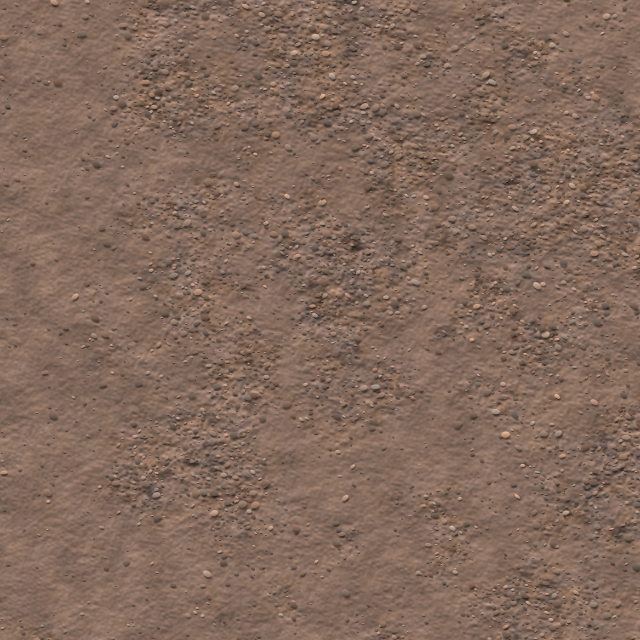
Reproduce this texture procedurally as a Shadertoy shader.

```glsl
// Dry brown soil: a fine grained ground lit from above, with smooth trodden
// areas and rough clumps. Layered value noise gives relief and mottling;
// two jittered grids scatter small shaded stones over the rough clumps.

#define SOIL vec3(0.528, 0.426, 0.370)
#define GREY_STONE vec3(0.52, 0.50, 0.48)
#define OCHRE_STONE vec3(0.66, 0.49, 0.38)
#define GRAIN_FREQ 64.0
#define PATCH_FREQ 4.5
#define LIGHT_STEP vec2(-0.0012, 0.0038)
#define SMOOTH_RELIEF 0.50
#define ROUGH_RELIEF 1.15
#define STONE_CHANCE 0.62
#define SHADOW 0.42

float hash(vec2 p) {
    return fract(sin(dot(p, vec2(127.1, 311.7))) * 43758.5453);
}

float noise(vec2 p) {
    vec2 cell = floor(p);
    vec2 f = fract(p);
    f = f * f * (3.0 - 2.0 * f);
    float low = mix(hash(cell), hash(cell + vec2(1, 0)), f.x);
    float high = mix(hash(cell + vec2(0, 1)), hash(cell + vec2(1, 1)), f.x);
    return mix(low, high, f.y);
}

// Height of the ground: three octaves of slightly flattened grains
float height(vec2 p) {
    vec2 q = p * GRAIN_FREQ * vec2(0.78, 1.1);
    float sum = 0.0;
    float weight = 0.37;
    for (int i = 0; i < 3; i++) {
        sum += weight * noise(q);
        q = mat2(1.98, 0.24, -0.24, 1.98) * q + 17.3;
        weight *= 0.9;
    }
    return sum;
}

// 0 on trodden ground, 1 in the loose stony clumps
float roughness(vec2 p) {
    float n = 0.40 * noise(p * PATCH_FREQ + 3.7)
            + 0.36 * noise(p * PATCH_FREQ * 2.9 + 21.1)
            + 0.24 * noise(p * PATCH_FREQ * 6.5 + 45.9);
    return smoothstep(0.36, 0.72, n);
}

// Scatters one size of stones, each with a shadow below it
vec3 addStones(vec3 ground, vec2 p, float cells, float seed) {
    vec2 q = p * cells;
    float soft = max(0.7 * cells / iResolution.y, 0.05);
    for (int y = -1; y <= 1; y++)
    for (int x = -1; x <= 1; x++) {
        vec2 id = floor(q) + vec2(x, y);
        vec2 key = id + seed;
        vec2 center = id + 0.15 + 0.7 * vec2(hash(key + 1.3), hash(key + 5.9));
        float rough = roughness(center / cells);
        if (hash(key) > STONE_CHANCE * (0.08 + 0.92 * rough)) continue;

        float pick = hash(key + 9.1);
        float radius = mix(0.15, 0.40, pick * pick);
        float angle = 1.4 * (hash(key + 13.7) - 0.5);
        float c = cos(angle);
        float s = sin(angle);
        mat2 turn = mat2(c, -s, s, c);
        vec2 squash = vec2(0.85, mix(1.1, 1.8, hash(key + 17.9)));
        vec2 offset = q - center;
        float body = length(turn * offset * squash) - radius;
        vec2 below = offset + vec2(-0.25, 0.75) * radius;
        float shade = length(turn * below * squash);
        ground *= 1.0 - SHADOW * (1.0 - smoothstep(radius * 0.4, radius * 1.35, shade));

        float tone = hash(key + 23.3);
        vec3 stone = mix(GREY_STONE, OCHRE_STONE, hash(key + 29.5));
        stone = mix(stone, SOIL, 0.35) * mix(0.76, 1.40, tone * tone);
        stone *= 1.0 + 0.22 * clamp(offset.y / radius, -1.0, 1.0);
        ground = mix(ground, stone, 0.9 * (1.0 - smoothstep(-soft, soft, body)));
    }
    return ground;
}

void mainImage(out vec4 fragColor, in vec2 fragCoord) {
    vec2 p = fragCoord / iResolution.y;
    float rough = roughness(p);

    // Light falling from above on the grains
    float relief = height(p) - height(p + LIGHT_STEP);
    float light = 1.0 + relief * mix(SMOOTH_RELIEF, ROUGH_RELIEF, rough);

    // Mottling, fine dust and dark crevices
    light += 0.16 * (noise(p * 29.0 + 7.0) - 0.5);
    light += 0.10 * (noise(p * vec2(58.0, 75.0) + 31.0) - 0.5);
    light += 0.09 * (noise(p * 250.0 + 53.0) - 0.5);
    float crevice = smoothstep(0.58, 0.88, noise(p * vec2(72.0, 98.0) + 67.0));
    light -= 0.22 * rough * crevice;
    vec3 color = SOIL * light;

    // Warm and cool drifts of the soil
    float warmth = noise(p * 42.0 + 81.0) - 0.5;
    color += vec3(0.030, 0.002, -0.030) * warmth * (0.4 + rough);

    color = addStones(color, p, 112.0, 11.0);
    color = addStones(color, p, 64.0, 43.0);
    fragColor = vec4(clamp(color, 0.0, 1.0), 1.0);
}
```
